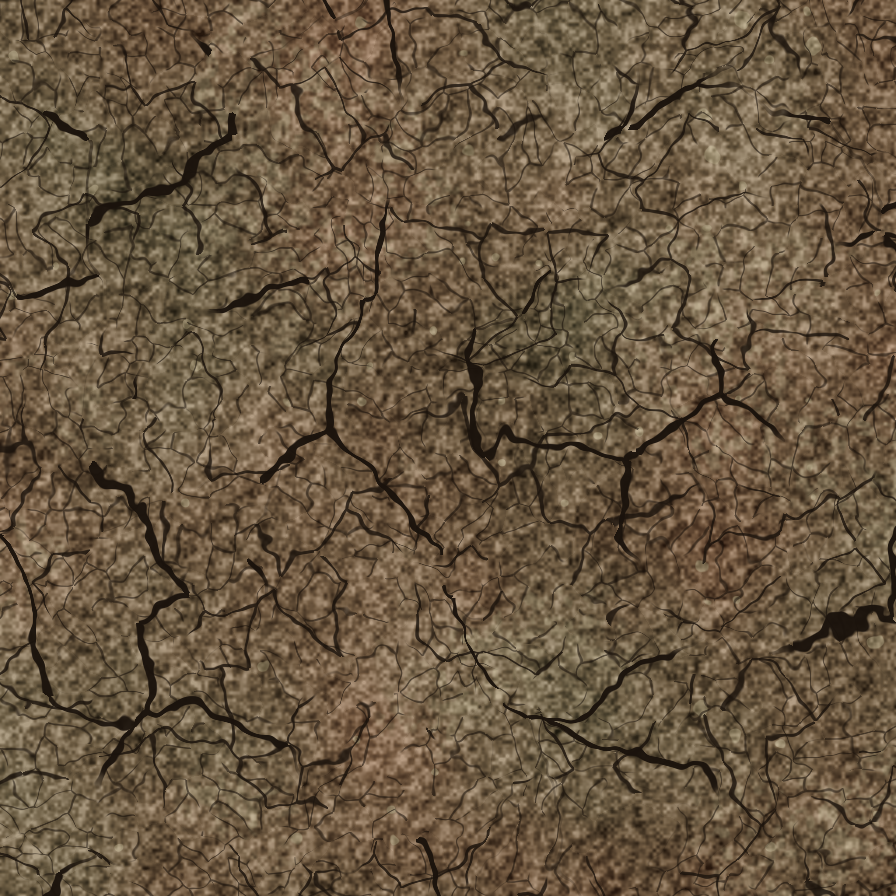
This texture is drawn by a Shadertoy shader. Its source:

```glsl
// Dry, crumbly brown soil split by a branching network of cracks.
// Three warped Voronoi layers give wide, thin and hairline cracks; layered
// value noise gives grain and relief, with pale mineral patches and pebbles.

#define WIDE_SCALE 6.0
#define THIN_SCALE 14.0
#define HAIR_SCALE 33.0
#define WIDE_HALF 0.0036
#define THIN_HALF 0.0016
#define HAIR_HALF 0.0009
#define BASE_TONE 0.445
#define GRAIN 0.27
#define RELIEF 0.20
#define PATCH_AMOUNT 0.55

const vec3 CRACK = vec3(0.10, 0.07, 0.045);
const vec3 DARK_SOIL = vec3(0.13, 0.09, 0.05);
const vec3 MID_SOIL = vec3(0.44, 0.36, 0.26);
const vec3 PALE_SOIL = vec3(0.63, 0.55, 0.45);
const vec3 MINERAL = vec3(0.63, 0.58, 0.46);

vec2 hash2(vec2 p) {
    vec3 q = fract(p.xyx * vec3(0.1031, 0.1030, 0.0973));
    q += dot(q, q.yzx + 33.33);
    return fract((q.xx + q.yz) * q.zy);
}

// Two independent channels of smooth value noise
vec2 noise2(vec2 p) {
    vec2 i = floor(p), f = fract(p);
    f = f * f * (3.0 - 2.0 * f);
    vec2 low = mix(hash2(i), hash2(i + vec2(1, 0)), f.x);
    vec2 high = mix(hash2(i + vec2(0, 1)), hash2(i + vec2(1, 1)), f.x);
    return mix(low, high, f.y);
}

float fbm(vec2 p) {
    float sum = 0.0, amp = 0.5;
    for (int k = 0; k < 4; k++) {
        sum += amp * noise2(p).x;
        p = mat2(1.6, 1.2, -1.2, 1.6) * p + 17.3;
        amp *= 0.5;
    }
    return sum / 0.9375;
}

// Returns distance to the nearest cell border, border strength, cell tone
vec3 voronoiBorder(vec2 p) {
    vec2 cell = floor(p), nearest = vec2(0), toNearest = vec2(0);
    float best = 9.0;
    for (int y = -1; y <= 1; y++)
    for (int x = -1; x <= 1; x++) {
        vec2 id = cell + vec2(x, y);
        vec2 r = id + hash2(id) - p;
        if (dot(r, r) < best) { best = dot(r, r); nearest = id; toNearest = r; }
    }
    float border = 9.0, strength = 0.0;
    for (int y = -2; y <= 2; y++)
    for (int x = -2; x <= 2; x++) {
        if (x == 0 && y == 0) continue;
        vec2 id = nearest + vec2(x, y);
        vec2 r = id + hash2(id) - p;
        float d = dot(0.5 * (r + toNearest), normalize(r - toNearest));
        if (d < border) { border = d; strength = hash2(id + nearest + 71.0).x; }
    }
    return vec3(border, strength, hash2(nearest + 37.0).y);
}

// Returns crack coverage, shade beside the crack, tone of the clod
vec3 crackLayer(vec2 p, float scale, float halfWidth, float missing, float soft) {
    vec3 v = voronoiBorder(p * scale);
    float d = v.x / scale;
    float open = smoothstep(missing, missing + 0.3, v.y)
               * smoothstep(0.2, 0.6, noise2(p * scale * 1.3 + 5.0).x);
    float w = halfWidth * (0.35 + 0.65 * open) * (0.6 + 0.8 * noise2(p * 75.0).y);
    float line = 1.0 - smoothstep(w - 0.5 * soft, w + soft, d);
    float shade = exp(-d / (2.5 * halfWidth));
    return vec3(line * smoothstep(0.0, 0.3, open), shade * open, v.z);
}

float crumbHeight(vec2 p) {
    return noise2(p * 48.0).x + 0.6 * noise2(p * 105.0 + 9.0).y;
}

// Sparse irregular pale stones, one candidate per grid square
float pebbles(vec2 p, float soft) {
    vec2 g = p * 26.0, id = floor(g);
    vec2 rnd = hash2(id + 211.0);
    vec2 offset = fract(g) - 0.3 - 0.4 * hash2(id + 97.0);
    float radius = mix(0.08, 0.24, rnd.y * rnd.y);
    float d = length(offset) + 0.16 * (noise2(p * 130.0).x - 0.5) - radius;
    return step(0.92, rnd.x) * (1.0 - smoothstep(-26.0 * soft, 26.0 * soft, d));
}

void mainImage(out vec4 fragColor, in vec2 fragCoord) {
    float pixel = 1.0 / min(iResolution.x, iResolution.y);
    vec2 p = fragCoord * pixel + 3.0;
    float soft = max(0.0011, 0.6 * pixel);

    // Jagged paths for the cracks
    vec2 warped = p + 0.050 * (noise2(p * 9.0) - 0.5)
                + 0.020 * (noise2(p * 28.0) - 0.5)
                + 0.007 * (noise2(p * 80.0) - 0.5);
    vec3 wide = crackLayer(warped, WIDE_SCALE, WIDE_HALF, 0.42, soft);
    vec3 thin = crackLayer(warped + 7.1, THIN_SCALE, THIN_HALF, 0.32, soft);
    vec3 hair = crackLayer(warped + 13.7, HAIR_SCALE, HAIR_HALF, 0.22, soft);

    // Soil tone: broad stains, clods, lit crumbs and fine grain
    float stain = fbm(p * 4.0 + 2.0);
    float grain = noise2(p * 256.0).x + 0.9 * noise2(p * 135.0 + 4.0).y - 0.95;
    float relief = crumbHeight(p) - crumbHeight(p + vec2(-0.004, 0.005));
    float tone = BASE_TONE + GRAIN * grain + RELIEF * relief
               + 0.22 * (stain - 0.5) + 0.05 * (hair.z - 0.5) + 0.03 * (thin.z - 0.5)
               - 0.05 * wide.y - 0.05 * thin.y - 0.04 * hair.y;
    vec3 soil = tone < MID_SOIL.r
        ? mix(DARK_SOIL, MID_SOIL, clamp((tone - 0.13) / 0.31, 0.0, 1.0))
        : mix(MID_SOIL, PALE_SOIL, clamp((tone - 0.44) / 0.19, 0.0, 1.35));
    soil += vec3(0.02, -0.004, -0.003) * (4.0 * fbm(p * 5.0 + 31.0) - 2.0);

    // Pale crusts and stones
    float crust = smoothstep(0.56, 0.74, fbm(p * 5.5 + 50.0))
                * smoothstep(0.4, 0.75, 0.6 * noise2(p * 85.0).x + 0.4 * noise2(p * 190.0).y);
    vec3 mineral = MINERAL + 0.2 * grain + 0.1 * relief;
    soil = mix(soil, mineral, PATCH_AMOUNT * crust);
    soil = mix(soil, mineral, 0.7 * pebbles(p, soft));

    // Cracks, deepest last
    soil = mix(soil, CRACK, 0.55 * hair.x);
    soil = mix(soil, CRACK, 0.8 * thin.x);
    soil = mix(soil, CRACK, 0.96 * wide.x);
    fragColor = vec4(clamp(soil, 0.0, 1.0), 1.0);
}
```
